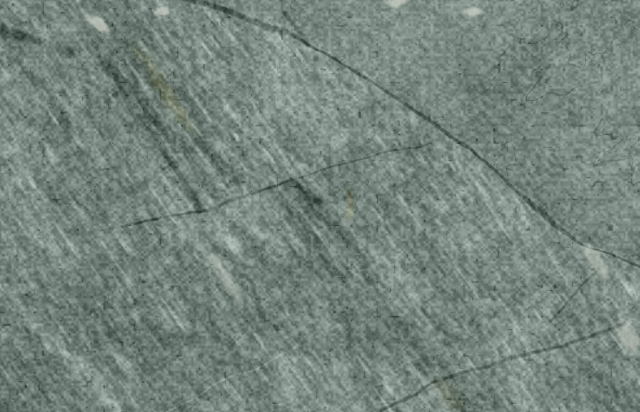
A Shadertoy shader for this texture:

```glsl
// Grey-green schist slab with slanted grain, a faulted dark band, cracks and pale flecks.

const vec3 GREEN_TINT = vec3(0.0, 0.063, 0.033);
const vec3 OCHRE_SHIFT = vec3(0.06, 0.0, -0.10);
const vec2 GRAIN_DIR = vec2(0.58, -0.815);

float hash(vec2 p) {
    return fract(sin(dot(p, vec2(127.1, 311.7))) * 43758.5453);
}

float noise(vec2 p) {
    vec2 i = floor(p), f = fract(p);
    f = f * f * (3.0 - 2.0 * f);
    return mix(mix(hash(i), hash(i + vec2(1, 0)), f.x),
               mix(hash(i + vec2(0, 1)), hash(i + vec2(1, 1)), f.x), f.y);
}

float fbm(vec2 p) {
    float sum = 0.0, amp = 0.5;
    for (int i = 0; i < 5; i++) {
        sum += amp * noise(p);
        p = mat2(0.8, 0.6, -0.6, 0.8) * p * 2.03 + 7.3;
        amp *= 0.5;
    }
    return sum;
}

// Coordinates along and across a direction
vec2 along(vec2 p, vec2 dir) {
    return vec2(dot(p, dir), dot(p, vec2(-dir.y, dir.x)));
}

float crack(vec2 p, vec2 a, vec2 b, float width) {
    vec2 ab = b - a;
    float h = clamp(dot(p - a, ab) / dot(ab, ab), 0.0, 1.0);
    float d = length(p - a - ab * h);
    float broken = smoothstep(0.2, 0.55, noise(p * 22.0 + a * 9.0));
    return (1.0 - smoothstep(width * 0.2, width, d)) * mix(0.35, 1.0, broken);
}

// Rough-edged stain, stretched along a direction
float stain(vec2 p, vec2 center, vec2 dir, vec2 radius) {
    float d = length(along(p - center, dir) / radius);
    return 1.0 - smoothstep(0.35, 1.15, d + 1.1 * (fbm(p * 45.0) - 0.5));
}

// Dark thin lines where a noise field crosses its middle value
float veins(vec2 p, float width) {
    return 1.0 - smoothstep(0.0, width, abs(fbm(p) - 0.48));
}

float faultHeight(float x) {
    vec2 knots[8] = vec2[8](vec2(0.0, 1.22), vec2(0.466, 1.0), vec2(0.7, 0.92), vec2(0.91, 0.8),
        vec2(1.134, 0.646), vec2(1.26, 0.53), vec2(1.417, 0.403), vec2(1.6, 0.34));
    float y = knots[0].y;
    for (int i = 0; i < 7; i++) {
        float t = clamp((x - knots[i].x) / (knots[i + 1].x - knots[i].x), 0.0, 1.0);
        y += t * (knots[i + 1].y - knots[i].y);
    }
    return y;
}

// Tone change of a striped band; its sharp dark edge starts at a point
float bandTone(vec2 p, vec2 start, vec2 dir, float width) {
    vec2 q = along(p - start, dir);
    q.y += 0.022 * (fbm(p * 14.0) - 0.5);
    float inside = smoothstep(-0.006, 0.006, q.y) * (1.0 - smoothstep(width * 0.6, width * 1.2, q.y));
    inside *= smoothstep(-0.06, 0.05, q.x);
    float stripes = fbm(vec2(q.x * 7.0, q.y * 42.0) + start * 20.0) - 0.55;
    float edge = exp(-max(q.y, 0.0) * 40.0) * (0.4 + noise(q * vec2(14.0, 50.0)));
    return inside * (0.30 * stripes - 0.015 - 0.10 * edge);
}

void mainImage(out vec4 fragColor, in vec2 fragCoord) {
    vec2 p = fragCoord / iResolution.y;
    vec2 warped = p + 0.022 * (vec2(fbm(p * 11.0), fbm(p * 11.0 + 40.0)) - 0.5);
    float fault = (warped.y - faultHeight(warped.x)) * 0.8;
    float upper = smoothstep(-0.01, 0.02, fault);

    // Crystalline grain, slanted streaks and broad clouds
    vec2 g = along(p, GRAIN_DIR);
    float tone = 0.476 + 0.17 * (noise(p * 165.0) - 0.5) + 0.09 * (noise(p * 85.0 + 9.0) - 0.5);
    tone += mix(0.15, 0.05, upper) * (noise(g * vec2(32.0, 125.0)) - 0.5);
    tone += mix(0.13, 0.06, upper) * (fbm(g * vec2(6.0, 26.0)) - 0.5);
    tone += 0.20 * (fbm(p * 4.0 + 3.0) - 0.5);
    tone += 0.10 * smoothstep(0.72, 0.95, noise(g * vec2(14.0, 75.0) + 5.0)) * (1.0 - upper);
    tone -= 0.13 * smoothstep(0.86, 0.97, noise(p * 95.0 + 31.0));

    // Band displaced by the cross crack
    float aboveCross = smoothstep(-0.006, 0.006, warped.y - 0.48 - 0.4 * (warped.x - 0.486));
    float upperBand = bandTone(p, vec2(0.22, 0.88), vec2(0.557, -0.83), 0.18);
    float lowerBand = bandTone(p, vec2(0.627, 0.525), vec2(0.68, -0.733), 0.14);
    tone += mix(lowerBand, upperBand, aboveCross);

    // Veined, greener rock beyond the main fault
    vec2 v = along(p, vec2(0.86, 0.51));
    float patches = smoothstep(0.35, 0.6, fbm(p * 5.0 + 17.0));
    float right = smoothstep(0.9, 1.4, p.x);
    tone -= upper * (0.03 * right + 0.12 * patches * (0.3 + 0.7 * right) * veins(v * vec2(4.5, 9.0), 0.018));
    tone -= upper * 0.09 * right * veins(p * vec2(7.0, 5.0) + 12.0, 0.012);
    tone += upper * 0.10 * (fbm(v * vec2(9.0, 24.0)) - 0.5);
    float faultWidth = 0.003 + 0.009 * noise(vec2(p.x * 9.0, 2.0));
    tone -= 0.17 * (1.0 - smoothstep(faultWidth * 0.3, faultWidth, abs(fault)));
    tone -= 0.07 * right * upper * exp(-max(fault, 0.0) * 22.0);

    // Cross cracks and hairlines
    float dark = crack(warped, vec2(0.24, 0.443), vec2(0.486, 0.48), 0.005);
    dark = max(dark, crack(warped, vec2(0.486, 0.48), vec2(0.71, 0.57), 0.006));
    dark = max(dark, 0.6 * crack(warped, vec2(0.71, 0.57), vec2(1.05, 0.655), 0.004));
    dark = max(dark, crack(warped, vec2(0.71, 0.57), vec2(0.78, 0.51), 0.014));
    dark = max(dark, crack(warped, vec2(0.92, 0.0), vec2(1.06, 0.075), 0.006));
    dark = max(dark, 0.8 * crack(warped, vec2(1.06, 0.075), vec2(1.52, 0.21), 0.007));
    dark = max(dark, 0.8 * crack(warped, vec2(1.34, 0.22), vec2(1.45, 0.35), 0.005));
    dark = max(dark, 0.8 * crack(warped, vec2(0.0, 0.93), vec2(0.17, 0.87), 0.018));
    dark = max(dark, crack(warped, vec2(0.69, 0.97), vec2(0.75, 0.89), 0.009));
    tone -= 0.18 * dark;
    tone += 0.08 * crack(warped, vec2(0.4, 0.0), vec2(0.85, 0.22), 0.004);

    // Pale vein with darker rock in the lower left corner
    float corner = along(warped - vec2(0.0, 0.31), vec2(0.68, -0.733)).y;
    tone += 0.09 * exp(-corner * corner * 5000.0) - 0.05 * smoothstep(0.0, -0.03, corner);

    // White spots along the top and right, then ochre stains
    float white = stain(p, vec2(1.145, 0.972), vec2(1, 0), vec2(0.028, 0.014));
    white = max(white, stain(p, vec2(0.96, 0.995), vec2(1, 0), vec2(0.026, 0.014)));
    white = max(white, stain(p, vec2(0.395, 0.972), vec2(1, 0), vec2(0.018, 0.012)));
    white = max(white, stain(p, vec2(0.24, 0.94), vec2(0.8, -0.6), vec2(0.045, 0.014)));
    white = max(white, 0.8 * stain(p, vec2(1.525, 0.18), GRAIN_DIR, vec2(0.05, 0.025)));
    white = max(white, 0.6 * stain(p, vec2(1.45, 0.36), GRAIN_DIR, vec2(0.06, 0.02)));
    white = max(white, 0.5 * stain(p, vec2(0.55, 0.32), GRAIN_DIR, vec2(0.09, 0.016)));
    float ochre = stain(p, vec2(0.4, 0.78), vec2(0.557, -0.83), vec2(0.13, 0.02));
    ochre = max(ochre, stain(p, vec2(0.85, 0.51), vec2(0, 1), vec2(0.05, 0.012)));
    ochre = max(ochre, 0.6 * stain(p, vec2(1.09, 0.04), GRAIN_DIR, vec2(0.07, 0.03)));

    vec3 color = vec3(max(tone, 0.17)) + GREEN_TINT + 0.45 * ochre * OCHRE_SHIFT;
    color = mix(color, vec3(0.78, 0.80, 0.76), 0.8 * white);
    fragColor = vec4(color, 1.0);
}
```
